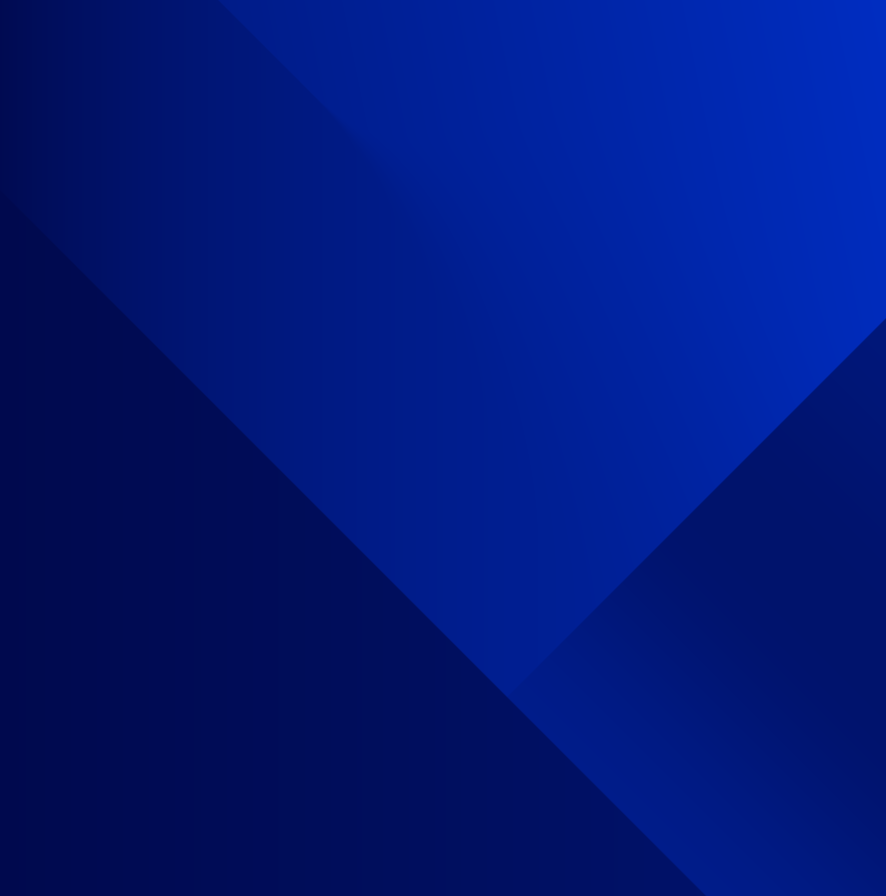
Give the GLSL for this background, as a Shadertoy shader.

```glsl
// Blue ramp: green rises gently with the blue level
vec3 blueTone(float level) {
    return vec3(0.0, 0.05 + 0.31 * (level - 0.35), level);
}

// Soft step across a signed distance
float edge(float dist, float width) {
    return smoothstep(-width, width, dist);
}

void mainImage(out vec4 fragColor, in vec2 fragCoord) {
    vec2 p = fragCoord / iResolution.y;
    float pixel = 1.0 / iResolution.y;
    float along = p.x + p.y;
    float across = p.x - p.y;

    // Diagonal band, darkest in the upper left corner
    float level = 0.66 - 0.34 * exp(-2.3 * p.x);

    // Bright upper panel, its edge dissolving toward the lower right
    float panel = 0.40 + 0.30 * p.x + 0.06 * p.y;
    float blur = mix(pixel, 0.25, smoothstep(0.35, 0.75, p.x));
    level = mix(level, panel, edge((along - 1.2435) * 0.7071, blur));

    // Shaded fold on the right
    float fold = mix(0.54, 0.425, smoothstep(0.78, 1.2, along))
               + 0.05 * smoothstep(1.3, 1.62, along);
    level = mix(level, fold, edge((across - 0.344) * 0.7071, pixel));

    // Dark lower left triangle
    float shadow = 0.305 + 0.135 * p.x;
    level = mix(level, shadow, edge((0.788 - along) * 0.7071, pixel));

    fragColor = vec4(blueTone(level), 1.0);
}
```
